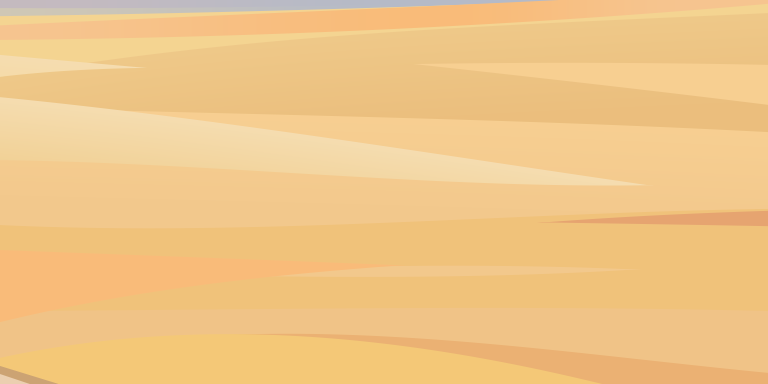
Give the GLSL for this background, as a Shadertoy shader.

```glsl
// Curves hold depth below the top edge at x = 0, 1/3, 2/3 and 1.
const vec4 OPEN = vec4(9.0);
const float FADE = 0.24; // depth over which a dune changes colour

const vec4 HAZE_CREST = vec4(0.021, 0.018, 0.004, -0.020);
const vec4 HORIZON_CREST = vec4(0.042, 0.029, 0.008, -0.020);
const vec4 FAR_CREST = vec4(0.066, 0.036, 0.006, -0.030);
const vec4 RIBBON_CREST = vec4(0.104, 0.090, 0.059, 0.010);
const vec4 BROAD_CREST = vec4(0.200, 0.112, 0.065, 0.034);
const vec4 SPUR_CREST = vec4(0.143, 0.202, 0.260, 0.318);
const vec4 SPUR_BASE = vec4(0.200, 0.180, 0.208, 0.182);
const vec4 SHELF_CREST = vec4(0.208, 0.177, 0.164, 0.169);
const vec4 SHELF_BASE = vec4(0.047, 0.122, 0.195, 0.273);
const vec4 MIDDLE_CREST = vec4(0.280, 0.297, 0.316, 0.344);
const vec4 SUNLIT_CREST = vec4(0.253, 0.333, 0.430, 0.526);
const vec4 SUNLIT_BASE = vec4(0.417, 0.445, 0.479, 0.469);
const vec4 LOWER_CREST = vec4(0.586, 0.591, 0.566, 0.544);
const vec4 CLAY_CREST = vec4(0.833, 0.672, 0.586, 0.549);
const vec4 CLAY_BASE = vec4(0.557, 0.568, 0.578, 0.589);
const vec4 STREAK_CREST = vec4(0.729, 0.701, 0.693, 0.724);
const vec4 STREAK_BASE = vec4(0.708, 0.719, 0.716, 0.672);
const vec4 NEAR_CREST = vec4(0.810, 0.805, 0.802, 0.810);
const vec4 GLOW_CREST = vec4(0.651, 0.676, 0.703, 0.734);
const vec4 GLOW_BASE = vec4(0.839, 0.725, 0.672, 0.625);
const vec4 SHADE_CREST = vec4(0.953, 0.870, 0.901, 0.971);
const vec4 FRONT_CREST = vec4(0.932, 0.871, 0.948, 1.120);
const vec4 ROCK_CREST = vec4(0.953, 1.160, 1.370, 1.580);
const vec4 PATH_CREST = vec4(0.974, 1.200, 1.430, 1.660);

const vec3 LAVENDER = vec3(0.77, 0.73, 0.75);
const vec3 BLUE_GREY = vec3(0.71, 0.73, 0.78);
const vec3 HAZE = vec3(0.81, 0.78, 0.71);
const vec3 STRAW = vec3(0.955, 0.83, 0.57);
const vec3 APRICOT = vec3(0.965, 0.77, 0.56);
const vec3 ORANGE = vec3(0.975, 0.735, 0.475);
const vec3 SAND = vec3(0.935, 0.785, 0.535);
const vec3 TAN = vec3(0.92, 0.745, 0.49);
const vec3 PEACH = vec3(0.968, 0.81, 0.57);
const vec3 WARM_SAND = vec3(0.95, 0.785, 0.55);
const vec3 CREAM = vec3(0.96, 0.865, 0.69);
const vec3 PALE_GOLD = vec3(0.94, 0.80, 0.545);
const vec3 GOLD = vec3(0.942, 0.76, 0.48);
const vec3 CLAY = vec3(0.90, 0.645, 0.44);
const vec3 ROSE_SAND = vec3(0.943, 0.765, 0.53);
const vec3 SHADE = vec3(0.92, 0.695, 0.45);
const vec3 YELLOW = vec3(0.955, 0.785, 0.465);
const vec3 ROCK = vec3(0.80, 0.64, 0.45);
const vec3 PATH = vec3(0.92, 0.81, 0.69);

// Cubic through four evenly spaced heights
float curve(float x, vec4 h) {
    float s = 3.0 * x, a = s - 1.0, b = s - 2.0, c = s - 3.0;
    return dot(h, vec4(-a * b * c / 6.0, s * b * c / 2.0,
                       -s * a * c / 2.0, s * a * b / 6.0));
}

// Fills between crest and base, shading downward from the crest
void dune(inout vec3 col, vec2 p, vec4 crest, vec4 base, vec3 high, vec3 low) {
    float below = p.y - curve(p.x, crest);
    float inside = min(below, curve(p.x, base) - p.y);
    float mask = clamp(inside * iResolution.y + 0.5, 0.0, 1.0);
    col = mix(col, mix(high, low, clamp(below / FADE, 0.0, 1.0)), mask);
}

void mainImage(out vec4 fragColor, in vec2 fragCoord) {
    vec2 p = fragCoord / iResolution.xy;
    p.y = 1.0 - p.y;

    // Sky and horizon
    float across = smoothstep(0.0, 0.55, p.x);
    vec3 col = mix(LAVENDER, BLUE_GREY, across);
    vec3 haze = mix(HAZE, BLUE_GREY, across);
    dune(col, p, HAZE_CREST, OPEN, haze, haze);
    dune(col, p, HORIZON_CREST, OPEN, STRAW, STRAW);
    vec3 far = mix(APRICOT, ORANGE, across);
    far = mix(far, APRICOT, smoothstep(0.6, 0.9, p.x));
    dune(col, p, FAR_CREST, OPEN, far, far);

    // Distant dunes
    dune(col, p, RIBBON_CREST, OPEN, STRAW, STRAW);
    dune(col, p, BROAD_CREST, OPEN, SAND, TAN);
    dune(col, p, SPUR_CREST, SPUR_BASE, CREAM, STRAW);
    dune(col, p, SHELF_CREST, SHELF_BASE, PEACH, PEACH);

    // Middle dunes
    dune(col, p, MIDDLE_CREST, OPEN, PEACH, WARM_SAND);
    dune(col, p, SUNLIT_CREST, SUNLIT_BASE, CREAM, PALE_GOLD);
    dune(col, p, LOWER_CREST, OPEN, GOLD, GOLD);
    dune(col, p, CLAY_CREST, CLAY_BASE, CLAY, CLAY);

    // Near dunes
    dune(col, p, STREAK_CREST, STREAK_BASE, WARM_SAND, WARM_SAND);
    dune(col, p, NEAR_CREST, OPEN, ROSE_SAND, ROSE_SAND);
    dune(col, p, GLOW_CREST, GLOW_BASE, ORANGE, ORANGE);
    dune(col, p, SHADE_CREST, OPEN, SHADE, SHADE);
    dune(col, p, FRONT_CREST, OPEN, YELLOW, YELLOW);

    // Lower left corner
    dune(col, p, ROCK_CREST, OPEN, ROCK, ROCK);
    dune(col, p, PATH_CREST, OPEN, PATH, PATH);

    fragColor = vec4(col, 1.0);
}
```
